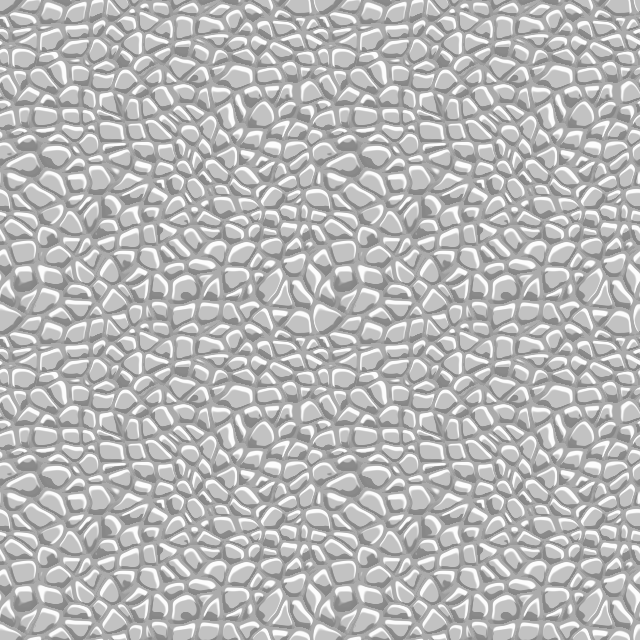
A WebGL 2 fragment shader for this texture:

```glsl
#version 300 es
precision highp float;
// Grey pebbled leather: irregular raised grains with white glints and dark undersides.

#define TILES 2.0               // repeats across the canvas
#define GRID vec2(16.0, 18.0)   // grains per repeat
#define JITTER 0.95             // scatter of the grain centres
#define WEIGHT 0.42             // spread of grain sizes
#define GAP 0.115               // half width of the grooves
#define ROUNDING 15.0           // higher gives sharper corners
#define GLINT 0.19              // width of the bright upper rim
#define SHADE 0.34              // depth of the dark lower patches
#define BEND 1.3                // broad drift of size and direction
#define WOBBLE 0.3              // fine waviness of the outlines

uniform vec2 u_resolution;
out vec4 fragColor;

vec3 hash(vec2 p) {
    vec3 q = fract(p.xyx * vec3(0.1031, 0.1030, 0.0973));
    q += dot(q, q.yxz + 33.33);
    return fract((q.xxy + q.yzz) * q.zyx);
}

// Smooth value noise that wraps after `period` lattice steps.
vec3 noise(vec2 p, vec2 period, float seed) {
    vec2 i = floor(p), f = fract(p);
    f = f * f * (3.0 - 2.0 * f);
    vec3 a = hash(mod(i, period) + seed);
    vec3 b = hash(mod(i + vec2(1, 0), period) + seed);
    vec3 c = hash(mod(i + vec2(0, 1), period) + seed);
    vec3 d = hash(mod(i + vec2(1, 1), period) + seed);
    return mix(mix(a, b, f.x), mix(c, d, f.x), f.y);
}

// Grain centre in xy, size weight in z.
vec3 grain(vec2 cell) {
    vec3 h = hash(mod(cell, GRID) + 7.0);
    return vec3(cell + 0.5 + JITTER * (h.xy - 0.5), WEIGHT * h.z);
}

float power(vec2 p, vec3 g) {
    vec2 d = p - g.xy;
    return dot(d, d) - g.z;
}

void main() {
    vec2 tile = gl_FragCoord.xy / u_resolution * TILES;
    float blur = 0.6 * TILES * GRID.y / u_resolution.y;

    // Bend the plane so that the grains vary and curve.
    vec2 p = tile * GRID;
    p += BEND * (noise(tile * 4.0, vec2(4), 51.0).xy - 0.5);
    p += WOBBLE * (noise(tile * 21.0, vec2(21), 83.0).xy - 0.5);
    vec3 rough = noise(tile * 38.0, vec2(38), 120.0);

    // Find the grain that owns this point.
    vec2 base = floor(p), home = base;
    float best = 1e5;
    for (int y = -2; y <= 2; y++)
    for (int x = -2; x <= 2; x++) {
        vec2 cell = base + vec2(x, y);
        float d = power(p, grain(cell));
        if (d < best) { best = d; home = cell; }
    }
    vec3 own = grain(home);
    vec3 pick = hash(mod(home, GRID) + 200.0);

    // Light comes from above, leaning differently on each grain.
    vec2 light = normalize(vec2(1.5 * pick.x - 0.55, 1.0));
    float glintWidth = GLINT * (0.65 + 0.45 * pick.y + 0.3 * rough.x);
    float shadeDepth = SHADE * smoothstep(0.3, 0.85, rough.y) * (0.4 + 0.6 * pick.z);

    // Rounded distance to the border: here, moved to the light, moved away.
    vec3 sum = vec3(0.0);
    for (int y = -2; y <= 2; y++)
    for (int x = -2; x <= 2; x++) {
        vec2 cell = base + vec2(x, y);
        if (cell == home) continue;
        vec3 other = grain(cell);
        vec2 across = other.xy - own.xy;
        float span = max(length(across), 0.001);
        float d = (power(p, other) - best) / (2.0 * span);
        float facing = dot(light, across) / span;
        sum += exp(-ROUNDING * (d - facing * vec3(0.0, glintWidth, -shadeDepth)));
    }
    vec3 border = -log(max(sum, 1e-9)) / ROUNDING - GAP;

    // Masks of the parts.
    vec3 inside = smoothstep(-blur, blur, border);
    float body = inside.x;
    float glint = 1.0 - inside.y;
    float rim = 1.0 - smoothstep(-blur, blur, border.y - 0.035);
    float patchy = 1.0 - inside.z;
    float under = smoothstep(-blur, blur, border.y - 0.01);
    float slope = border.x - border.y + 0.12 * (rough.z - 0.5);

    // Groove, dark underside, then the face with its shade and glint.
    float groove = mix(0.61, 0.67, smoothstep(-0.03, 0.03, slope));
    groove = mix(groove, 0.53, under);
    float face = mix(0.76, 0.54, patchy);
    face = mix(face, 0.85, rim);
    face = mix(face, 0.99, glint);
    fragColor = vec4(vec3(mix(groove, face, body)), 1.0);
}
```
